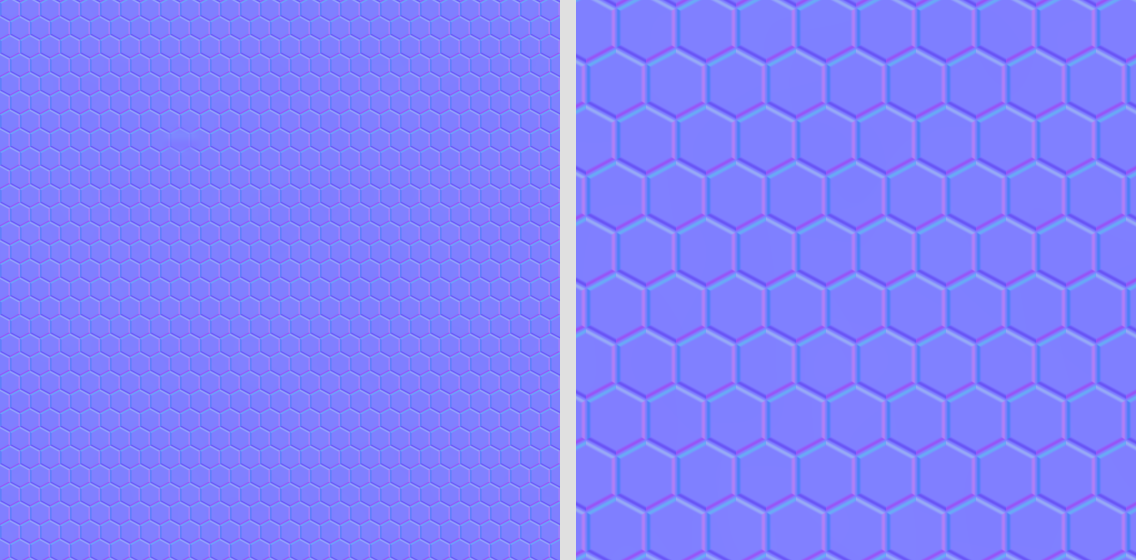
Left, the full canvas; right, a detail of the centre.
Reproduce this texture map procedurally as a Shadertoy shader.

```glsl
// Tangent-space normal map of raised hexagonal tiles, 28 across by 30 down.
// The nearest tile centre gives the distance to each edge; a rounded bevel turns
// it into slope. Wrapping sines and a small tilt per tile add unevenness.

const float TAU = 6.2831853;
const vec2 TILES = vec2(28.0, 30.0);            // columns, rows (rows even to wrap)
const float ROW_STEP = TILES.x / TILES.y;       // row spacing in column widths
const int SAMPLES = 4;                          // antialiasing grid per axis

vec2 hash22(vec2 p) {
    vec3 q = fract(p.xyx * vec3(0.1031, 0.1030, 0.0973));
    q += dot(q, q.yzx + 33.33);
    return fract((q.xx + q.yz) * q.zy);
}

// Offset from the nearest tile centre (xy) and that tile's wrapped index (zw).
vec4 nearestTile(vec2 p) {
    float firstRow = floor(p.y / ROW_STEP - 0.5);
    vec4 best = vec4(9.0);
    for (int i = 0; i < 2; i++) {
        float row = firstRow + float(i);
        float shift = 0.5 * mod(row, 2.0);
        float column = floor(p.x - shift + 0.5);
        vec2 offset = p - vec2(column + shift, (row + 0.5) * ROW_STEP);
        if (dot(offset, offset) < dot(best.xy, best.xy))
            best = vec4(offset, mod(vec2(column, row), TILES));
    }
    return best;
}

// Slope of a rounded edge: flat in the groove and on the tile face.
float bevel(float edgeDistance, float width) {
    float t = clamp(edgeDistance / width, 0.0, 1.0);
    return 0.5 - 0.5 * cos(TAU * pow(t, 0.8));
}

// Outward slope along the closest edges, blended at the corners.
vec2 tileSlope(vec2 offset, float width, float steepness) {
    vec2 a = abs(offset);
    vec2 neighbour = vec2(0.5, ROW_STEP);
    vec2 slantNormal = normalize(neighbour);
    float sideDistance = 0.5 - a.x;
    float slantDistance = 0.5 * length(neighbour) - dot(a, slantNormal);
    float slant = smoothstep(-0.015, 0.015, sideDistance - slantDistance);
    vec2 outward = mix(vec2(1.0, 0.0), slantNormal, slant);
    float d = min(sideDistance, slantDistance);
    return sign(offset) * outward * bevel(d, width) * steepness;
}

// Broad, faint undulation; whole frequencies make it wrap.
vec2 undulation(vec2 uv, float amount) {
    vec2 wave = sin(TAU * (vec2(2.0, 3.0) * uv.yx + uv) + vec2(0.4, 2.1));
    wave += 0.7 * sin(TAU * (vec2(5.0, 4.0) * uv - 3.0 * uv.yx) + wave.yx);
    wave += 0.5 * sin(TAU * (vec2(9.0, 11.0) * uv.yx + 4.0 * uv) + wave);
    return wave * amount;
}

// Soft elliptical patch, wrapped across the borders.
float patchMask(vec2 uv, vec2 centre, vec2 radius) {
    vec2 d = (fract(uv - centre + 0.5) - 0.5) / radius;
    return 1.0 - smoothstep(0.45, 1.0, length(d));
}

vec3 surfaceNormal(vec2 uv) {
    vec4 tile = nearestTile(uv * TILES.x);
    // One worn spot where the grooves are filled in
    float worn = patchMask(uv, vec2(0.325, 0.75), vec2(0.042, 0.031));
    vec2 slope = tileSlope(tile.xy, 0.10, 0.42 * (1.0 - 0.65 * worn));
    slope += (hash22(tile.zw) - 0.5) * 0.014;
    slope += undulation(uv, 0.004);
    slope.y += 0.05 * worn * sin(TAU * (uv.y - 0.75) * 26.0);
    return normalize(vec3(slope, 1.0));
}

void mainImage(out vec4 fragColor, in vec2 fragCoord) {
    vec3 normal = vec3(0.0);
    for (int y = 0; y < SAMPLES; y++) {
        for (int x = 0; x < SAMPLES; x++) {
            vec2 jitter = (vec2(x, y) + 0.5) / float(SAMPLES) - 0.5;
            normal += surfaceNormal((fragCoord + jitter) / iResolution.xy);
        }
    }
    normal /= float(SAMPLES * SAMPLES);
    fragColor = vec4(normal * 0.5 + 0.5, 1.0);
}
```
